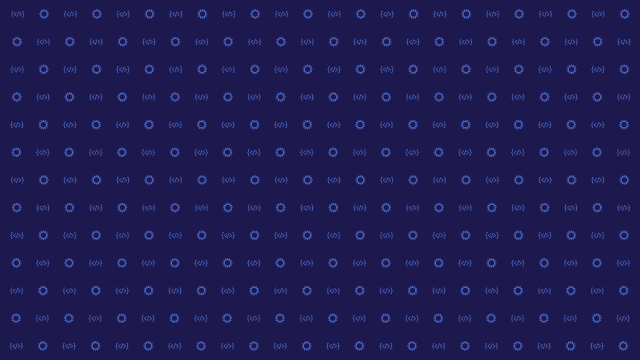
Give the GLSL for this pattern, as a Shadertoy shader.

```glsl
#define COLUMNS 24.25
#define ROW_PITCH 1.048
#define FIRST_ICON vec2(0.670, 0.530)
#define ROW_DRIFT 0.0063
#define ODD_SHIFT 0.0174
#define MID_STEP 0.025
#define ICON_UNITS 31.67
#define TEETH 12.0
#define STROKE 0.42
#define BACKGROUND vec3(0.112, 0.098, 0.305)
#define INK vec3(0.285, 0.395, 0.755)

const float TAU = 6.2831853;

float segment(vec2 p, vec2 a, vec2 b) {
    vec2 ab = b - a;
    vec2 ap = p - a;
    return length(ap - ab * clamp(dot(ap, ab) / dot(ab, ab), 0.0, 1.0));
}

// Ring with tapered teeth, folded into one angular sector
float gear(vec2 p) {
    float ring = abs(length(p) - 3.95) - 0.7;
    float sector = TAU / TEETH;
    float angle = atan(p.x, p.y);
    angle -= sector * round(angle / sector);
    vec2 q = length(p) * vec2(cos(angle), abs(sin(angle)));
    float halfWidth = 0.72 - 0.2 * (q.x - 4.9);
    float tooth = max(abs(q.x - 4.9) - 0.85, q.y - halfWidth);
    return min(ring, tooth);
}

// Mirrored braces and chevrons around a slash
float codeTag(vec2 p) {
    vec2 q = abs(p);
    float d = segment(p, vec2(-1.1, -2.9), vec2(1.1, 2.9));
    d = min(d, segment(q, vec2(4.3, 0.0), vec2(2.0, 2.0)));
    d = min(d, segment(q, vec2(5.7, 3.5), vec2(6.5, 3.1)));
    d = min(d, segment(q, vec2(6.5, 3.1), vec2(6.6, 0.8)));
    d = min(d, segment(q, vec2(6.6, 0.8), vec2(7.5, 0.0)));
    return d - STROKE;
}

void mainImage(out vec4 fragColor, in vec2 fragCoord) {
    // Column pitch is one unit, measured from the top left
    float scale = COLUMNS / iResolution.x;
    vec2 p = vec2(fragCoord.x, iResolution.y - fragCoord.y) * scale - FIRST_ICON;

    // Rows wander slightly sideways, with a step halfway down
    float row = round(p.y / ROW_PITCH);
    float oddRow = mod(row, 2.0);
    p.x += ROW_DRIFT * row + ODD_SHIFT * oddRow - MID_STEP * step(6.0, row);
    float column = round(p.x);
    vec2 icon = vec2(p.x - column, row * ROW_PITCH - p.y) * ICON_UNITS;

    // Checkerboard of the two icons
    bool isGear = mod(column + row, 2.0) > 0.5;
    float d = isGear ? gear(icon) : codeTag(icon + vec2(0.0, 0.3));

    float pixel = scale * ICON_UNITS;
    float coverage = clamp(0.5 - d / pixel, 0.0, 1.0);
    fragColor = vec4(mix(BACKGROUND, INK, coverage), 1.0);
}
```
